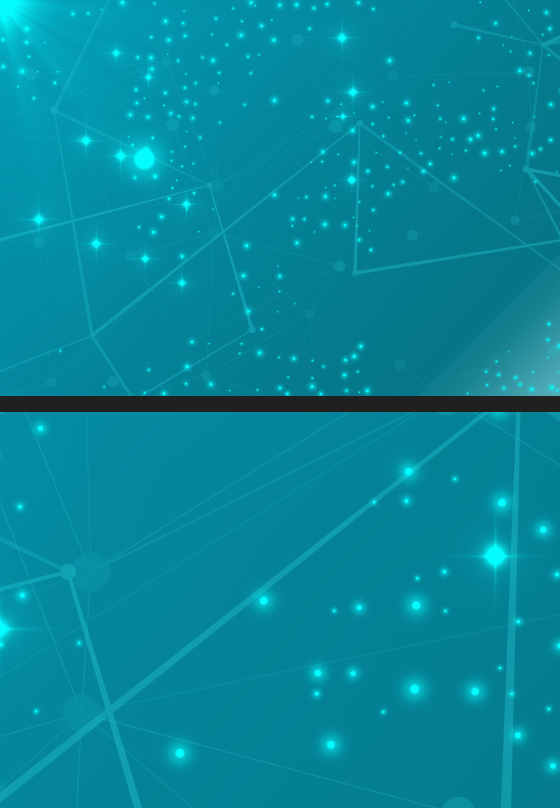
Top: the whole. Bottom: its middle third, enlarged.
This background is drawn by a WebGL 2 fragment shader. Its source:

```glsl
#version 300 es
precision highp float;
// Teal gradient with a faint node network, glowing dots, sparkles and corner light.
uniform vec2 u_resolution;
out vec4 fragColor;

#define DEEP vec3(0.02, 0.455, 0.52)
#define TEAL vec3(0.01, 0.585, 0.69)
#define GLOW vec3(0.02, 0.99, 1.0)
#define LINK vec3(0.13, 0.76, 0.81)
#define HAZE vec3(0.36, 0.70, 0.74)
#define DOT_CELL 0.04
#define DOT_SHARE 0.88
#define FINE_CELL 0.24
#define HUB_CELL 0.41
#define SPARKLES 13

vec2 hash2(vec2 p) {
    vec3 q = fract(p.xyx * vec3(0.1031, 0.1030, 0.0973));
    q += dot(q, q.yzx + 33.33);
    return fract((q.xx + q.yz) * q.zy);
}

float noise(vec2 p) {
    vec2 i = floor(p), f = fract(p);
    f = f * f * (3.0 - 2.0 * f);
    vec2 e = vec2(1.0, 0.0);
    return mix(mix(hash2(i).x, hash2(i + e).x, f.x),
               mix(hash2(i + e.yx).x, hash2(i + e.xx).x, f.x), f.y);
}

// Soft coverage of a shape from its signed distance
float cover(float d) {
    return clamp(0.5 - d * u_resolution.y, 0.0, 1.0);
}

vec2 nodeAt(vec2 cell, float seed) {
    return cell + 0.12 + 0.76 * hash2(cell + seed);
}

// Tapered link from a to b, wide at a
float link(vec2 p, vec2 a, vec2 b, float wide, float thin) {
    vec2 ab = b - a;
    float t = clamp(dot(p - a, ab) / dot(ab, ab), 0.0, 1.0);
    return cover(length(p - a - ab * t) - mix(wide, thin, t));
}

// Links and discs on a jittered grid
float network(vec2 p, float size, float seed, float wide, float thin, float share, float disc) {
    vec2 home = floor(p / size);
    float lines = 0.0, discs = 0.0;
    for (int j = -1; j <= 1; j++)
    for (int i = -2; i <= 1; i++) {
        vec2 cell = home + vec2(i, j);
        vec2 a = nodeAt(cell, seed) * size;
        for (int k = 0; k < 4; k++) {
            vec2 hop = k == 0 ? vec2(1, 0) : k == 1 ? vec2(0, 1) : k == 2 ? vec2(1, -1) : vec2(2, 1);
            vec2 pick = hash2(cell + seed + 17.3 * float(k + 1));
            if (pick.x > share) continue;
            vec2 b = nodeAt(cell + hop, seed) * size;
            lines = max(lines, link(p, a, b, wide, thin) * mix(0.5, 1.0, pick.y));
        }
        vec2 look = hash2(cell + seed + 91.0);
        float r = disc * mix(0.65, 1.1, look.x);
        discs = max(discs, cover(length(p - a) - r) * mix(0.45, 1.0, look.y));
    }
    return max(lines, discs);
}

// Clustered round dots with a soft halo
float dots(vec2 p) {
    vec2 home = floor(p / DOT_CELL);
    float light = 0.0;
    for (int j = -1; j <= 1; j++)
    for (int i = -1; i <= 1; i++) {
        vec2 cell = home + vec2(i, j);
        vec2 look = hash2(cell + 41.0);
        float density = smoothstep(0.2, 0.85, noise(cell * 0.19 + 7.0));
        if (look.x > density * DOT_SHARE) continue;
        float r = mix(0.0013, 0.0055, pow(look.y, 1.5));
        float d = length(p - nodeAt(cell, 63.0) * DOT_CELL);
        light = max(light, max(smoothstep(1.25 * r, 0.45 * r, d), 0.6 * exp(-d * d / (3.4 * r * r))));
    }
    return light;
}

// Four-pointed star with a halo
float sparkle(vec2 p, float s) {
    float d = length(p);
    vec2 q = abs(p) / s;
    float rays = exp(-q.x * 2.2 - q.y * 26.0) + exp(-q.y * 2.2 - q.x * 26.0);
    return 0.75 * rays + 0.9 * exp(-d * d / (0.05 * s * s)) + 0.36 * exp(-d * 2.6 / s);
}

void main() {
    vec2 p = gl_FragCoord.xy / u_resolution.y;
    float aspect = u_resolution.x / u_resolution.y;

    // Diagonal base gradient
    float slope = 0.62 * p.x / aspect + 0.38 * (1.0 - p.y);
    vec3 color = mix(TEAL, DEEP, smoothstep(-0.1, 1.0, slope));

    // Pale wedge in the lower right corner
    float wedge = p.x - aspect + 0.37 - p.y + 0.06 * p.y * (0.37 - p.y);
    color = mix(color, HAZE, 0.85 * smoothstep(0.0, 0.42, wedge) + 0.1 * smoothstep(0.0, 0.02, wedge));

    // Network: fine threads, then broad links between hubs
    color = mix(color, LINK, 0.26 * network(p, FINE_CELL, 5.0, 0.0007, 0.0006, 0.55, 0.015));
    color = mix(color, LINK, 0.46 * network(p, HUB_CELL, 28.0, 0.0045, 0.0016, 0.36, 0.010));

    // Light shafts from the upper left corner
    vec2 ray = p - vec2(0.0, 1.0);
    float reach = length(ray);
    float shafts = noise(vec2(atan(-ray.y, ray.x + 0.001) * 9.0, 3.0));
    float light = 0.95 * exp(-reach * reach / 0.006) + (0.2 + 0.3 * shafts) * exp(-reach * 4.5);

    // One large orb
    float orb = length(p - vec2(0.365, 0.598));
    light += smoothstep(0.032, 0.012, orb) + 0.6 * exp(-orb * orb / 0.0022);

    // Sparkles, denser toward the upper left
    for (int n = 0; n < SPARKLES; n++) {
        vec2 h = hash2(vec2(float(n) * 3.7, 12.0));
        vec2 at = vec2(0.03 + 0.9 * pow(h.x, 1.4), 0.28 + 0.68 * fract(float(n) * 0.618 + 0.3));
        light += sparkle(p - at, mix(0.025, 0.05, h.y));
    }

    light = max(light, 0.0) + dots(p);
    fragColor = vec4(mix(color, GLOW, clamp(light, 0.0, 1.0)), 1.0);
}
```
